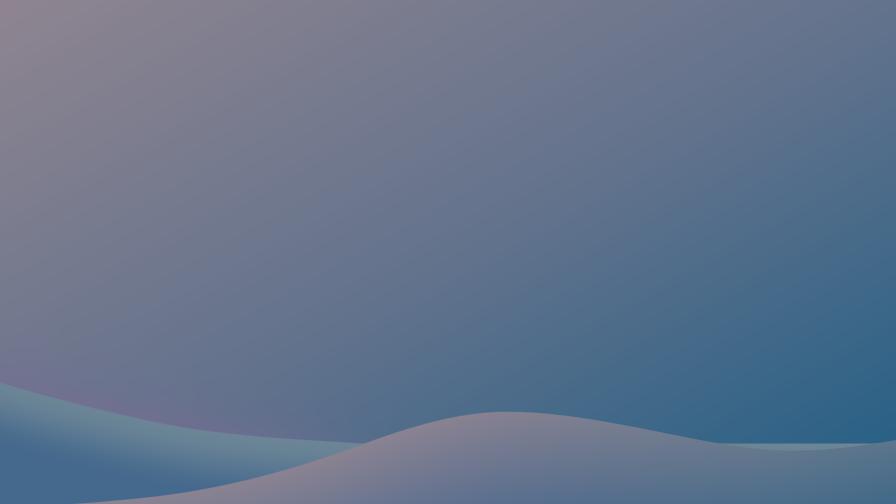
Give the GLSL for this background, as a WebGL 2 fragment shader.

```glsl
#version 300 es
precision highp float;
// Draws a dusky diagonal sky over two softly shaded dunes.

uniform vec2 u_resolution;
out vec4 fragColor;

// Sky colours, from upper left to lower right
const vec3 SKY_MAUVE = vec3(0.56, 0.52, 0.565);
const vec3 SKY_SLATE = vec3(0.39, 0.45, 0.55);
const vec3 SKY_BLUE  = vec3(0.13, 0.37, 0.52);

// Violet haze above the far dune
const vec3  HAZE_COLOR  = vec3(0.46, 0.43, 0.57);
const float HAZE_HEIGHT = 0.05;
const float HAZE_AMOUNT = 0.7;

// Dune colours at the ridge and at the base
const vec3 FAR_RIDGE       = vec3(0.42, 0.52, 0.59);
const vec3 FAR_BASE        = vec3(0.27, 0.41, 0.55);
const vec3 NEAR_RIDGE_WARM = vec3(0.54, 0.51, 0.57);
const vec3 NEAR_RIDGE_COOL = vec3(0.36, 0.46, 0.55);
const vec3 NEAR_BASE_WARM  = vec3(0.37, 0.44, 0.56);
const vec3 NEAR_BASE_COOL  = vec3(0.21, 0.39, 0.53);
const float FAR_DEPTH  = 0.13;
const float NEAR_DEPTH = 0.18;

// Ridge knots: position, height, slope
const vec3 FAR_KNOTS[3] = vec3[3](
  vec3(0.0, 0.241, -0.53), vec3(0.169, 0.164, -0.38), vec3(0.404, 0.120, -0.12));
const vec3 NEAR_KNOTS[7] = vec3[7](
  vec3(0.0, -0.008, 0.08), vec3(0.169, 0.014, 0.20), vec3(0.404, 0.118, 0.66),
  vec3(0.566, 0.183, 0.0), vec3(0.716, 0.150, -0.34), vec3(0.885, 0.106, 0.0),
  vec3(1.0, 0.127, 0.32));

// Cubic Hermite curve between two knots
float ridgeSegment(vec3 a, vec3 b, float x) {
  float span = b.x - a.x;
  float t = clamp((x - a.x) / span, 0.0, 1.0);
  float s = 1.0 - t;
  return mix(a.y, b.y, t * t * (3.0 - 2.0 * t))
       + span * t * s * (s * a.z - t * b.z);
}

float farRidge(float x) {
  return x < FAR_KNOTS[1].x ? ridgeSegment(FAR_KNOTS[0], FAR_KNOTS[1], x)
                            : ridgeSegment(FAR_KNOTS[1], FAR_KNOTS[2], x);
}

float nearRidge(float x) {
  float height = NEAR_KNOTS[0].y;
  for (int i = 0; i < 6; i++) {
    if (x >= NEAR_KNOTS[i].x) height = ridgeSegment(NEAR_KNOTS[i], NEAR_KNOTS[i + 1], x);
  }
  return height;
}

// Antialiased coverage, positive depth lies inside
float coverage(float depth) {
  float width = max(fwidth(depth), 1e-5);
  return clamp(0.5 + depth / width, 0.0, 1.0);
}

vec3 skyColor(vec2 uv) {
  float t = 0.5 * (uv.x + 1.0 - uv.y);
  vec3 upper = mix(SKY_MAUVE, SKY_SLATE, clamp(2.0 * t, 0.0, 1.0));
  return mix(upper, SKY_BLUE, clamp(2.0 * t - 1.0, 0.0, 1.0));
}

void main() {
  vec2 uv = gl_FragCoord.xy / u_resolution;
  float farDepth = farRidge(uv.x) - uv.y;
  float nearDepth = nearRidge(uv.x) - uv.y;

  // Sky and haze
  vec3 color = skyColor(uv);
  float haze = exp(-max(-farDepth, 0.0) / HAZE_HEIGHT);
  haze *= 1.0 - smoothstep(0.2, 0.5, uv.x);
  color = mix(color, HAZE_COLOR, HAZE_AMOUNT * haze);

  // Far dune
  float farShade = smoothstep(0.0, 1.0, farDepth / FAR_DEPTH);
  color = mix(color, mix(FAR_RIDGE, FAR_BASE, farShade), coverage(farDepth));

  // Near dune, cooling towards the right
  float cool = smoothstep(0.45, 1.0, uv.x);
  vec3 ridge = mix(NEAR_RIDGE_WARM, NEAR_RIDGE_COOL, cool);
  vec3 base = mix(NEAR_BASE_WARM, NEAR_BASE_COOL, cool);
  float nearShade = clamp(nearDepth / NEAR_DEPTH, 0.0, 1.0);
  color = mix(color, mix(ridge, base, nearShade), coverage(nearDepth));

  fragColor = vec4(color, 1.0);
}
```
